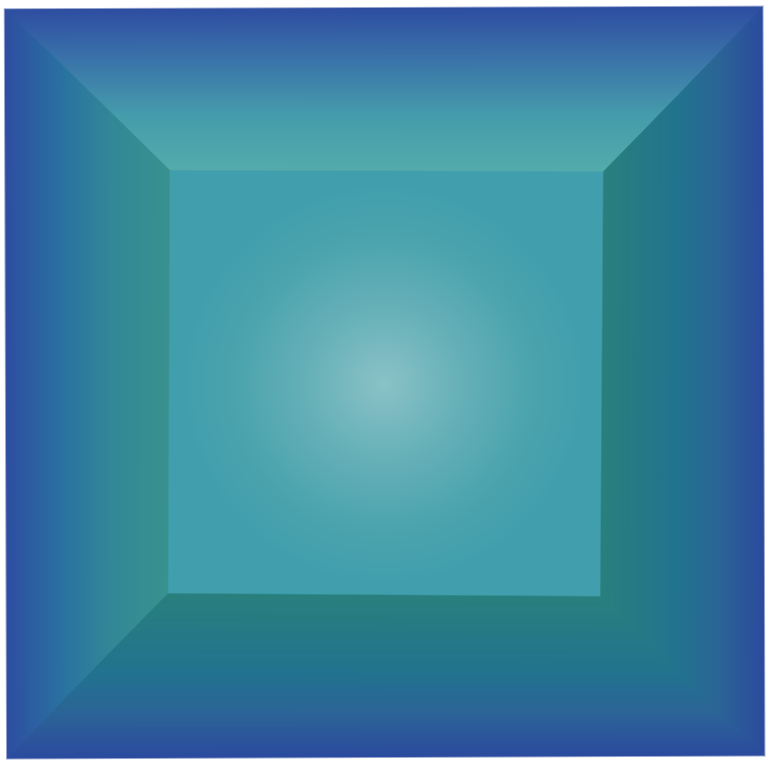
Give the GLSL for this background, as a Shadertoy shader.

```glsl
// A bevelled square tile on white: four mitred sides frame a flat face.
// Each side has a depth from 0 (outer rim) to 1 (face edge) that picks its
// colour from a ramp; the face carries a soft radial glow.

// Four-colour gradient with two inner stops.
vec3 ramp(float t, vec2 stops, vec3 rim, vec3 outer, vec3 inner, vec3 lip) {
    vec3 c = mix(rim, outer, clamp(t / stops.x, 0.0, 1.0));
    c = mix(c, inner, clamp((t - stops.x) / (stops.y - stops.x), 0.0, 1.0));
    return mix(c, lip, clamp((t - stops.y) / (1.0 - stops.y), 0.0, 1.0));
}

// Depth across one side, whose two edges may tilt slightly.
float depth(float v, float along, vec2 rim, vec2 lip) {
    float start = mix(rim.x, rim.y, along);
    return (v - start) / (mix(lip.x, lip.y, along) - start);
}

// Smoothed step of a signed value over the given width.
float cover(float d, float width) {
    return clamp(d / width + 0.5, 0.0, 1.0);
}

void mainImage(out vec4 fragColor, in vec2 fragCoord) {
    vec2 p = fragCoord / iResolution.xy;
    float pixel = 1.0 / min(iResolution.x, iResolution.y);

    // Depths of the four sides
    float left = depth(p.x, p.y, vec2(0.0085, 0.0055), vec2(0.218, 0.222));
    float right = depth(p.x, p.y, vec2(0.996, 0.9935), vec2(0.780, 0.787));
    float top = depth(p.y, p.x, vec2(0.9885, 0.992), vec2(0.778, 0.775));
    float bottom = depth(p.y, p.x, vec2(0.0065, 0.0105), vec2(0.225, 0.218));
    float lit = min(left, top);
    float shaded = min(right, bottom);
    float nearest = min(lit, shaded);

    // Side colours
    vec3 topColor = ramp(top, vec2(0.27, 0.66), vec3(0.18, 0.30, 0.63),
        vec3(0.22, 0.43, 0.66), vec3(0.27, 0.61, 0.67), vec3(0.33, 0.67, 0.67));
    vec3 leftColor = ramp(left, vec2(0.36, 0.65), vec3(0.18, 0.30, 0.63),
        vec3(0.16, 0.45, 0.63), vec3(0.20, 0.53, 0.59), vec3(0.22, 0.57, 0.56));
    vec3 shadeColor = ramp(shaded, vec2(0.27, 0.52), vec3(0.17, 0.29, 0.62),
        vec3(0.17, 0.39, 0.59), vec3(0.13, 0.45, 0.56), vec3(0.16, 0.50, 0.49));

    // Mitred joints
    float joint = 6.7 * pixel;
    vec3 color = mix(leftColor, topColor, cover(left - top, joint));
    color = mix(color, shadeColor, cover(lit - shaded, joint));

    // Face with a central glow
    float r = length(p - vec2(0.5, 0.498));
    vec3 face = ramp(r / 0.27, vec2(0.37, 0.72), vec3(0.54, 0.76, 0.78),
        vec3(0.40, 0.69, 0.72), vec3(0.29, 0.64, 0.68), vec3(0.25, 0.62, 0.68));
    color = mix(color, face, cover(nearest - 1.0, 7.0 * pixel));

    // White surround
    color = mix(vec3(1.0), color, cover(nearest, 9.0 * pixel));
    fragColor = vec4(color, 1.0);
}
```
